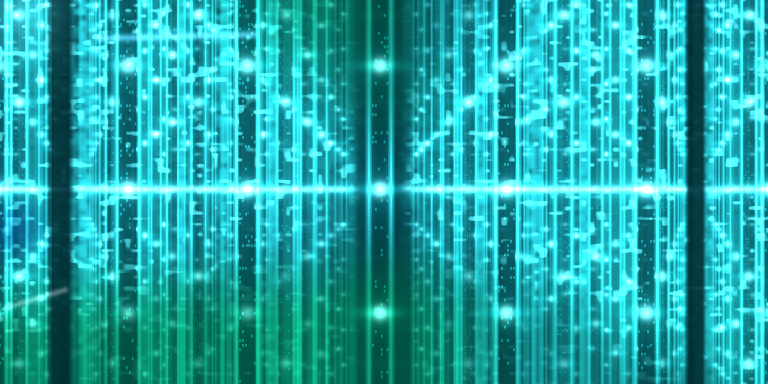
This background is drawn by a Shadertoy shader. Its source:

```glsl
const vec2 CENTER = vec2(0.99, 0.507);
const float LED_GAP = 0.322;
const float DEPTH_STEP = 0.42;
const int LAYERS = 7;

const vec3 DEEP = vec3(0.005, 0.25, 0.28);
const vec3 DEEP_GREEN = vec3(0.0, 0.30, 0.25);
const vec3 CYAN = vec3(0.17, 0.86, 0.92);
const vec3 GREEN = vec3(0.06, 0.80, 0.60);
const vec3 PALE = vec3(0.80, 1.0, 1.0);

float hash(vec2 p) {
    return fract(sin(dot(p, vec2(127.1, 311.7))) * 43758.5453);
}

float noise(vec2 p) {
    vec2 i = floor(p), f = fract(p);
    f = f * f * (3.0 - 2.0 * f);
    return mix(mix(hash(i), hash(i + vec2(1, 0)), f.x),
               mix(hash(i + vec2(0, 1)), hash(i + vec2(1, 1)), f.x), f.y);
}

float bell(float x, float width) {
    return exp(-x * x / (width * width));
}

float band(float x, float halfWidth, float blur) {
    return 1.0 - smoothstep(halfWidth - blur, halfWidth + blur, abs(x));
}

// Soft line between two points
float streak(vec2 p, vec2 a, vec2 b, float width) {
    vec2 d = b - a;
    float t = clamp(dot(p - a, d) / dot(d, d), 0.0, 1.0);
    return bell(length(p - a - d * t), width);
}

// Slight unevenness of the column spacing
float bendColumns(float x) {
    float s = sin(x * 4.69);
    return x + 0.018 * s * s;
}

// Cyan region that opens outward from the vanishing point
float litWedge(vec2 d) {
    float slope = mix(0.30, 0.50, smoothstep(-0.1, 0.1, d.x));
    float below = smoothstep(-0.20, 0.10, d.y + slope * abs(d.x));
    float above = smoothstep(0.30, -0.12, d.y - 1.2 * abs(d.x));
    return below * above;
}

// Green tint of the floor and of the upper middle
float greenTint(vec2 p, vec2 d) {
    float side = mix(1.0, 0.2, smoothstep(0.95, 1.45, p.x));
    float low = smoothstep(0.40, 0.12, p.y) * side;
    float high = 0.7 * bell(p.x - 0.80, 0.2) * smoothstep(0.65, 1.0, p.y);
    float middle = 0.4 * bell(d.x, 0.12) * smoothstep(0.05, 0.25, abs(d.y));
    return clamp(low + high + middle, 0.0, 1.0);
}

// Distant bars and flecks of light
vec3 backdrop(vec2 p, vec2 d, float lit, vec3 shade, vec3 glowTint) {
    float bars = 0.5 * noise(vec2(p.x * 40.0, 2.0))
               + 0.5 * noise(vec2(p.x * 95.0, 7.0 + p.y * 0.7));
    float flecks = noise(vec2(p.x * 60.0, p.y * 65.0));
    float power = 0.08 + bars * 0.85 + lit * (0.2 + 0.4 * (flecks - 0.45));
    power += 0.3 * lit * bell(p.x - 1.67, 0.12);
    power *= mix(0.3, 1.0, smoothstep(0.05, 0.10, abs(d.x)));
    return mix(shade, glowTint, smoothstep(0.05, 0.95, power));
}

// One depth of the lattice: dark boards, glass edges and lamps
vec3 addLayer(vec3 color, vec2 d, float depth, float lit, vec3 shade, vec3 glowTint, float pixel) {
    float scale = 1.0 + DEPTH_STEP * depth;
    vec2 q = vec2(bendColumns(d.x), d.y) * scale;
    vec2 spacing = vec2(d.x < 0.0 ? 0.328 : 0.347, LED_GAP);
    vec2 id = round(q / spacing);
    vec2 local = q - id * spacing;
    float blur = pixel * scale;
    float near = 1.0 / scale;
    float front = step(depth, 0.5);
    float tone = hash(vec2(id.x, depth + 3.0));

    float board = band(local.x, 0.022, blur);
    vec3 boardColor = mix(shade, glowTint, tone * 0.2 * (1.0 - front) + 0.12 * lit);
    color = mix(color, boardColor, board * (0.3 + 0.6 * near));
    float glass = band(abs(local.x) - 0.031, 0.007, blur);
    vec3 glassColor = mix(shade, glowTint, 0.5 + 0.3 * tone + 0.3 * lit);
    color = mix(color, glassColor, glass * (0.3 + 0.35 * near));
    float rim = band(abs(local.x) - 0.029, 0.003, blur);
    color += mix(glowTint, PALE, 0.3) * rim * 0.4 * near * (0.4 + lit);

    // Small parts on the boards
    vec2 grid = vec2(local.x * 130.0, q.y * 85.0);
    vec2 cell = abs(fract(grid) - 0.5);
    float part = step(0.88, hash(floor(grid) + id.x * 17.0 + depth));
    part *= 1.0 - smoothstep(0.15, 0.45, max(cell.x, cell.y));
    color += glowTint * part * board * near * near * 0.35;

    // Lamps with a sideways flare, weaker at the lower left
    float level = step(abs(id.y), 0.5);
    float power = mix(0.25, 1.0, lit) * (0.5 + 0.5 * hash(id + depth));
    power *= 1.0 - 0.7 * level;
    float frontPower = id.y < -0.5 && id.x < -0.5 ? 0.35 : mix(0.8, 1.0, level);
    power = mix(power, frontPower, front);
    float lamp = bell(length(local), 0.019);
    float halo = bell(local.x, 0.06) * bell(local.y, 0.014);
    float cloud = bell(length(local), 0.055);
    return color + power * (PALE * lamp * 0.95 + glowTint * (halo * 0.35 + cloud * 0.15));
}

void mainImage(out vec4 fragColor, in vec2 fragCoord) {
    float pixel = 1.0 / iResolution.y;
    vec2 p = fragCoord * pixel;
    p.x *= 2.0 * iResolution.y / iResolution.x;
    vec2 d = p - CENTER;
    float lit = litWedge(d);
    float green = greenTint(p, d) * (1.0 - 0.3 * lit);
    vec3 glowTint = mix(CYAN, GREEN, green);
    vec3 shade = mix(DEEP, DEEP_GREEN, green);

    vec3 color = backdrop(p, d, lit, shade, glowTint);
    for (int i = LAYERS - 1; i >= 0; i--) {
        color = addLayer(color, d, float(i), lit, shade, glowTint, pixel);
    }

    // Sparkle and the level line, broken at the middle
    float open = smoothstep(0.04, 0.10, abs(d.x));
    float sparkle = smoothstep(0.66, 0.92, noise(vec2(p.x * 48.0, p.y * 72.0)));
    color += open * sparkle * mix(glowTint, PALE, 0.5) * (0.08 + 0.4 * lit);
    float beads = 0.45 + 0.55 * noise(vec2(p.x * 32.0, 4.0));
    color += open * beads * (PALE * bell(d.y, 0.008) * 0.65 + CYAN * bell(d.y, 0.025) * 0.2);

    // Dark gaps
    float gap = max(band(p.x - 0.157, 0.030, 0.012), band(p.x - 1.812, 0.024, 0.008));
    color = mix(color, DEEP * 0.65, gap * 0.9);

    // Reflections on the front pane
    color += vec3(0.25, 0.4, 0.5) * streak(p, vec2(0.26, 0.90), vec2(0.66, 0.91), 0.010);
    color += vec3(0.3, 0.25, 0.25) * streak(p, vec2(0.02, 0.20), vec2(0.17, 0.245), 0.008);
    color += vec3(0.12, 0.2, 0.22) * bell(length(p - vec2(0.04, 0.97)), 0.12);
    color = mix(color, vec3(0.0, 0.28, 0.55), 0.5 * bell(length(p - vec2(0.03, 0.40)), 0.07));
    fragColor = vec4(clamp(color, 0.0, 1.0), 1.0);
}
```
